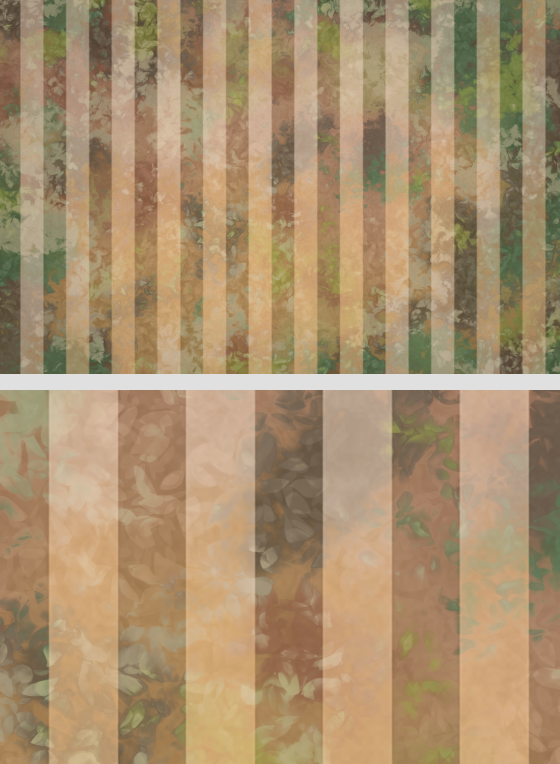
Top, the full canvas; bottom, a detail of the centre.
Write a Shadertoy shader that draws this pattern.

```glsl
// Weathered vertical stripes: translucent cream bands over a mottled tan ground.
// Layered fbm drives tint, brown and green stains; scattered lens shapes make
// the leafy flaking, and wear gathers toward the borders.

const float STRIPE_COUNT = 12.27;
const float FIRST_EDGE = 0.0365;
const float HALF_BAND = 0.2525;

float hash(vec2 p) {
    vec3 q = fract(p.xyx * vec3(0.1031, 0.1030, 0.0973));
    q += dot(q, q.yzx + 33.33);
    return fract((q.x + q.y) * q.z);
}

float noise(vec2 p) {
    vec2 i = floor(p), f = fract(p);
    f = f * f * (3.0 - 2.0 * f);
    float low = mix(hash(i), hash(i + vec2(1, 0)), f.x);
    float high = mix(hash(i + vec2(0, 1)), hash(i + vec2(1, 1)), f.x);
    return mix(low, high, f.y);
}

float fbm(vec2 p) {
    float sum = 0.0, amp = 0.5;
    for (int i = 0; i < 5; i++) {
        sum += amp * noise(p);
        p = mat2(1.6, 1.2, -1.2, 1.6) * p + 7.3;
        amp *= 0.5;
    }
    return sum / 0.96875;
}

// Union of randomly turned pointed lenses, one per cell.
float leaves(vec2 p, float scale, float seed, float pixel) {
    vec2 q = p * scale, cell = floor(q);
    float cover = 0.0, blur = pixel * scale;
    for (int y = -1; y <= 1; y++)
    for (int x = -1; x <= 1; x++) {
        vec2 id = cell + vec2(x, y) + seed;
        vec2 center = cell + vec2(x, y) + vec2(hash(id), hash(id + 41.7));
        float angle = 6.2832 * hash(id + 83.1);
        vec2 d = q - center;
        d = vec2(cos(angle) * d.x + sin(angle) * d.y, cos(angle) * d.y - sin(angle) * d.x);
        float size = mix(0.45, 0.8, hash(id + 19.3));
        float lens = length(vec2(d.x, abs(d.y) + size * 0.8)) - size * 1.28;
        cover = max(cover, 1.0 - smoothstep(-blur, blur, lens));
    }
    return cover;
}

// One inside a light band, zero between bands; also returns the edge distance.
float stripe(float x, float pixel, out float edge) {
    float phase = fract((x - FIRST_EDGE) * STRIPE_COUNT - HALF_BAND + 0.5);
    edge = abs(phase - 0.5) - HALF_BAND;
    float blur = pixel * STRIPE_COUNT * 0.8;
    return 1.0 - smoothstep(-blur, blur, edge);
}

// Ragged blotch mask broken up by finer grain.
float blotch(vec2 p, float scale, float level, float grain) {
    return smoothstep(level, level + 0.17, fbm(p * scale) + grain);
}

void mainImage(out vec4 fragColor, in vec2 fragCoord) {
    vec2 uv = fragCoord / iResolution.xy;
    vec2 p = fragCoord / iResolution.y;
    float pixel = 1.0 / iResolution.y;
    float border = smoothstep(0.4, 1.15, length((uv - 0.5) * vec2(2.0, 1.6)));

    // Fine texture shared by every wear layer
    vec2 warp = vec2(noise(p * 50.0), noise(p * 50.0 + 31.0)) - 0.5;
    vec2 q = p + warp * 0.012;
    float foliage = leaves(q, 38.0, 3.0, pixel);
    float sprigs = leaves(q, 70.0, 57.0, pixel);
    float crumbs = fbm(q * 45.0) - 0.5;
    float grain = 0.32 * crumbs + 0.07 * (foliage - 0.5) + 0.05 * (sprigs - 0.5);

    // Ground tint: warm below, rosy above, olive in soft clouds
    vec3 ground = mix(vec3(0.67, 0.53, 0.35), vec3(0.65, 0.50, 0.40),
                      smoothstep(0.2, 0.8, uv.y + 0.9 * (fbm(p * 3.0) - 0.5)));
    float olive = smoothstep(0.42, 0.64, fbm(p * 3.6 + 21.0));
    ground = mix(ground, vec3(0.60, 0.57, 0.37), 0.75 * olive);

    // Stains
    float rust = blotch(p + 5.0, 5.5, 0.51 - 0.08 * border, grain);
    float soot = blotch(p + 13.0, 5.0, 0.54 - 0.17 * border, grain);
    float moss = blotch(p + 29.0, 6.0, 0.56 - 0.11 * border, grain);
    float lime = blotch(p + 37.0, 8.0, 0.62 - 0.06 * border, grain);
    ground = mix(ground, vec3(0.51, 0.33, 0.25), 0.65 * rust);
    ground = mix(ground, vec3(0.35, 0.32, 0.27), 0.72 * soot);
    ground = mix(ground, vec3(0.31, 0.46, 0.31), 0.68 * moss);
    ground = mix(ground, vec3(0.58, 0.61, 0.26), 0.60 * lime);

    // Leafy printing and pale flaked patches
    float patchy = smoothstep(0.35, 0.65, fbm(p * 7.0 + 11.0));
    ground += (0.055 * (foliage - 0.5) + 0.035 * (sprigs - 0.5)) * mix(0.4, 1.1, patchy);
    float flakes = blotch(p + 47.0, 8.0, 0.55, 1.25 * grain);
    ground = mix(ground, vec3(0.71, 0.66, 0.53), 0.62 * flakes);

    // Translucent light bands with a faint worn seam
    float edge;
    float band = stripe(uv.x, pixel, edge);
    vec3 cream = mix(vec3(0.94, 0.76, 0.55), vec3(0.92, 0.82, 0.73),
                     smoothstep(0.3, 0.65, fbm(p * 4.5 + 61.0) + 0.25 * (uv.y - 0.5) + grain));
    vec3 color = mix(ground, mix(ground, cream, 0.54), band);
    float seam = 1.0 - smoothstep(0.0, 0.03, abs(edge));
    color += 0.035 * seam * (band - 0.5);

    // Speckle and border shade
    color += 0.07 * crumbs + 0.02 * (noise(p * 230.0) - 0.5);
    color *= 1.02 - 0.13 * border;
    fragColor = vec4(clamp(color, 0.0, 1.0), 1.0);
}
```
